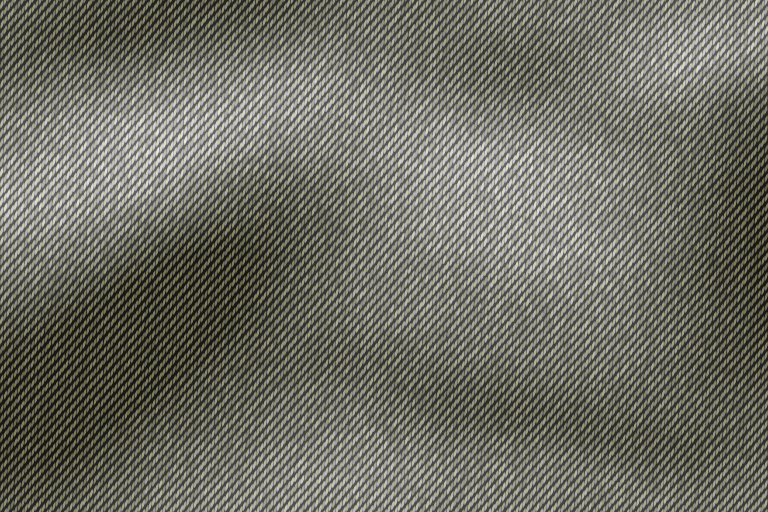
Reproduce this texture procedurally as a Shadertoy shader.

```glsl
// Satin twill cloth: slanted stitches in diagonal ribs, lit by soft folds.

vec2 hash2(vec2 p) {
    vec3 q = fract(p.xyx * vec3(0.1031, 0.103, 0.0973));
    q += dot(q, q.yzx + 33.33);
    return fract((q.xx + q.yz) * q.zy);
}

float cornerSlope(vec2 cell, vec2 offset, vec2 f) {
    return dot(hash2(cell + offset) * 2.0 - 1.0, f - offset);
}

float gradientNoise(vec2 p) {
    vec2 i = floor(p), f = fract(p);
    vec2 w = f * f * f * (f * (f * 6.0 - 15.0) + 10.0);
    float low = mix(cornerSlope(i, vec2(0, 0), f), cornerSlope(i, vec2(1, 0), f), w.x);
    float high = mix(cornerSlope(i, vec2(0, 1), f), cornerSlope(i, vec2(1, 1), f), w.x);
    return mix(low, high, w.y);
}

// Soft elliptical highlight or shadow, rotated by angle
float fold(vec2 p, vec2 center, float angle, vec2 radii) {
    float c = cos(angle), s = sin(angle);
    vec2 q = mat2(c, -s, s, c) * (p - center) / radii;
    return exp(-dot(q, q));
}

float sheen(vec2 p) {
    p += 0.035 * vec2(gradientNoise(p * 4.0), gradientNoise(p * 4.0 + 17.0));
    float light = 0.55;
    // Bright crests
    light += 0.44 * fold(p, vec2(0.22, 0.69), 0.42, vec2(0.55, 0.16));
    light += 0.42 * fold(p, vec2(0.92, 0.66), -0.25, vec2(0.48, 0.20));
    light += 0.46 * fold(p, vec2(1.38, 0.90), 0.30, vec2(0.30, 0.09));
    light += 0.20 * fold(p, vec2(0.60, 0.05), 0.10, vec2(0.38, 0.12));
    // Dark valleys
    light -= 0.54 * fold(p, vec2(0.35, 0.97), 0.18, vec2(0.45, 0.13));
    light -= 0.55 * fold(p, vec2(0.42, 0.48), 0.75, vec2(0.38, 0.15));
    light -= 0.54 * fold(p, vec2(0.04, 0.20), 0.30, vec2(0.42, 0.25));
    light -= 0.38 * fold(p, vec2(1.03, 0.84), -0.20, vec2(0.27, 0.10));
    light -= 0.68 * fold(p, vec2(1.52, 0.52), -0.15, vec2(0.22, 0.34));
    light -= 0.30 * fold(p, vec2(1.02, 0.20), -0.25, vec2(0.42, 0.09));
    return clamp(light + 0.10 * gradientNoise(p * vec2(5.0, 9.0)), 0.0, 1.0);
}

void mainImage(out vec4 fragColor, in vec2 fragCoord) {
    vec2 uv = fragCoord / iResolution.xy;
    vec2 p = uv * vec2(1.5, 1.0);
    float light = sheen(p);

    // 222 warp columns, 52 stitches high, with a slight drift of the weave
    vec2 weave = uv * vec2(222.0, 52.0);
    weave += vec2(0.4, 0.3) * gradientNoise(p * 5.0);
    float softness = max(0.3, 200.0 / iResolution.x);

    float cover = 0.0, side = 0.0, tone = 0.0;
    for (int k = -1; k <= 1; k++) {
        float column = floor(weave.x) + float(k);
        // Each column climbs two fifths of a stitch, which forms the ribs
        float climb = weave.y - column * 0.4;
        vec2 grain = hash2(vec2(column, floor(climb)) + 300.0);
        float along = fract(climb) - 0.5;
        float across = weave.x - column - 0.5 - 0.8 * along + 0.16 * (grain.x - 0.5);
        // Stitches look fuller where the light strikes them
        vec2 size = mix(vec2(0.39, 0.44), vec2(0.45, 0.50), light);
        float d = length(vec2(across, along) / size) - 1.0;
        float stitch = 1.0 - smoothstep(-softness * 1.6, softness, d);
        if (stitch > cover) {
            cover = stitch;
            side = across;
            tone = grain.y - 0.5;
        }
    }

    // Olive in shade, silver in light; yellow left flank, cool right flank
    vec3 gap = mix(vec3(0.09, 0.085, 0.06), vec3(0.41, 0.40, 0.38), light);
    vec3 thread = mix(vec3(0.47, 0.46, 0.36), vec3(0.82, 0.82, 0.79), light);
    thread += vec3(-0.03, -0.02, 0.14) * smoothstep(-0.35, 0.35, side) - vec3(0.0, 0.0, 0.07);
    thread *= 1.0 + 0.20 * tone;

    vec3 color = mix(gap, thread, cover);
    color *= 1.0 + 0.12 * gradientNoise(uv * vec2(170.0, 60.0));
    fragColor = vec4(color, 1.0);
}
```
